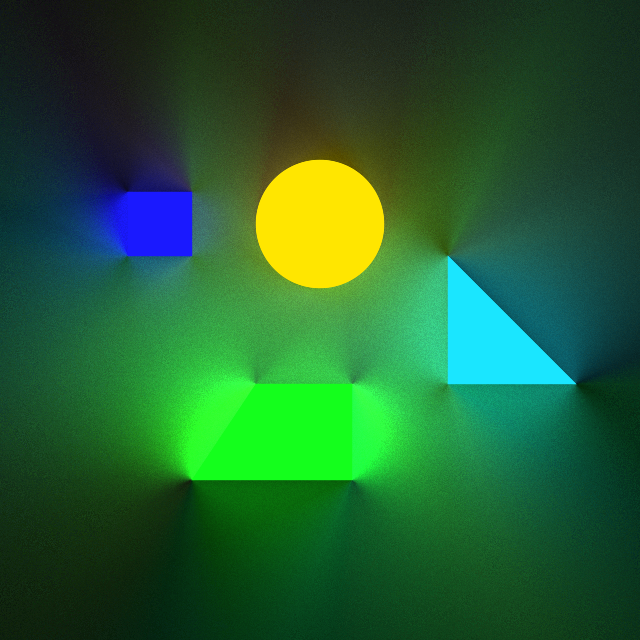
Reproduce this background procedurally as a WebGL 1 fragment shader.

```glsl
precision highp float;
// Four flat glowing shapes light a dark plane: a disc, a square, a triangle
// and a trapezoid. Every point sends a jittered fan of rays and averages the
// light they meet, so soft shadows, colour mixing and grain arise together.

uniform vec2 u_resolution;

const int RAYS = 64;
const float TAU = 6.283185;
const float FAR = 10.0;
const float EXPOSURE = 1.12;
const float GRAIN_CELLS = 768.0;   // grain cells across the canvas
const float GRAIN_STRENGTH = 0.12;
const float CONE_DARK = 0.3;       // facing cosine at which emission begins
const float CONE_FULL = 0.75;      // facing cosine of full emission
const float CONE_REACH = 0.1;      // distance at which the cone opens up
const float GLOW_REACH = 0.05;     // reach of the extra glow at strong edges
const float GLOW_FAR = 0.55;       // share of that glow left far away

const vec3 YELLOW = vec3(1.0, 0.9, 0.0);
const vec3 BLUE = vec3(0.1, 0.1, 1.0);
const vec3 CYAN = vec3(0.1, 0.9, 1.0);
const vec3 GREEN = vec3(0.08, 1.0, 0.11);

const vec2 DISC_CENTER = vec2(0.5, 0.65);
const float DISC_RADIUS = 0.1;

// Corners run counter-clockwise from the lower left
const vec2 SQ_A = vec2(0.2, 0.6);
const vec2 SQ_B = vec2(0.3, 0.6);
const vec2 SQ_C = vec2(0.3, 0.7);
const vec2 SQ_D = vec2(0.2, 0.7);

const vec2 TRI_A = vec2(0.7, 0.4);
const vec2 TRI_B = vec2(0.9, 0.4);
const vec2 TRI_C = vec2(0.8, 0.5);  // midpoint of the slope
const vec2 TRI_D = vec2(0.7, 0.6);

const vec2 TRAP_A = vec2(0.3, 0.25);
const vec2 TRAP_B = vec2(0.55, 0.25);
const vec2 TRAP_C = vec2(0.55, 0.4);
const vec2 TRAP_D = vec2(0.4, 0.4);

// Extra glow of the bottom, right, top and left edges
const vec4 SQ_GLOW = vec4(0.0, 0.0, 0.0, 1.6);
const vec4 TRI_GLOW = vec4(0.0, 0.0, 0.0, 0.2);
const vec4 TRAP_GLOW = vec4(0.0, 1.8, 0.3, 2.0);

float hash(vec2 p) {
  vec3 q = fract(vec3(p.xyx) * 0.1031);
  q += dot(q, q.yzx + 33.33);
  return fract((q.x + q.y) * q.z);
}

vec2 outwardNormal(vec2 a, vec2 b) {
  vec2 e = normalize(b - a);
  return vec2(e.y, -e.x);
}

// Close surfaces shine in a cone about their normal, distant ones evenly
float emission(float facing, float t) {
  return mix(1.0, smoothstep(CONE_DARK, CONE_FULL, facing), exp(-t / CONE_REACH));
}

// Keep the light of the nearest hit along the ray
void castEdge(vec2 o, vec2 dir, vec2 a, vec2 b, vec3 color, float glow,
              inout float nearest, inout vec3 light) {
  vec2 n = outwardNormal(a, b);
  float facing = -dot(dir, n);
  if (facing <= 0.0001) return;
  float t = dot(o - a, n) / facing;
  if (t < 0.0 || t >= nearest) return;
  vec2 e = b - a;
  float s = dot(o + dir * t - a, e) / dot(e, e);
  if (s < 0.0 || s > 1.0) return;
  nearest = t;
  float gain = 1.0 + glow * mix(exp(-t / GLOW_REACH), 1.0, GLOW_FAR);
  light = color * emission(facing, t) * gain;
}

void castQuad(vec2 o, vec2 dir, vec2 a, vec2 b, vec2 c, vec2 d, vec3 color,
              vec4 glow, inout float nearest, inout vec3 light) {
  castEdge(o, dir, a, b, color, glow.x, nearest, light);
  castEdge(o, dir, b, c, color, glow.y, nearest, light);
  castEdge(o, dir, c, d, color, glow.z, nearest, light);
  castEdge(o, dir, d, a, color, glow.w, nearest, light);
}

void castDisc(vec2 o, vec2 dir, inout float nearest, inout vec3 light) {
  vec2 q = o - DISC_CENTER;
  float along = dot(q, dir);
  float disc = along * along - dot(q, q) + DISC_RADIUS * DISC_RADIUS;
  if (disc < 0.0) return;
  float t = -along - sqrt(disc);
  if (t < 0.0 || t >= nearest) return;
  nearest = t;
  light = YELLOW * emission(sqrt(disc) / DISC_RADIUS, t);
}

vec3 gatherLight(vec2 p) {
  vec2 cell = floor(p * GRAIN_CELLS);
  float jitter = hash(cell);
  vec3 total = vec3(0.0);
  for (int i = 0; i < RAYS; i++) {
    float angle = TAU * (float(i) + jitter) / float(RAYS);
    vec2 dir = vec2(cos(angle), sin(angle));
    float nearest = FAR;
    vec3 light = vec3(0.0);
    castDisc(p, dir, nearest, light);
    castQuad(p, dir, SQ_A, SQ_B, SQ_C, SQ_D, BLUE, SQ_GLOW, nearest, light);
    castQuad(p, dir, TRI_A, TRI_B, TRI_C, TRI_D, CYAN, TRI_GLOW, nearest, light);
    castQuad(p, dir, TRAP_A, TRAP_B, TRAP_C, TRAP_D, GREEN, TRAP_GLOW, nearest, light);
    total += light;
  }
  float grain = 1.0 + GRAIN_STRENGTH * (hash(cell + 71.3) - 0.5);
  return EXPOSURE * grain * total / float(RAYS);
}

// Signed distance to a convex quad, as the largest of its half-planes
float quadDistance(vec2 p, vec2 a, vec2 b, vec2 c, vec2 d) {
  float lower = max(dot(p - a, outwardNormal(a, b)), dot(p - b, outwardNormal(b, c)));
  float upper = max(dot(p - c, outwardNormal(c, d)), dot(p - d, outwardNormal(d, a)));
  return max(lower, upper);
}

vec3 fill(vec3 under, vec3 color, float dist, float pixel) {
  return mix(under, color, 1.0 - smoothstep(-0.2 * pixel, 0.8 * pixel, dist));
}

void main() {
  vec2 p = gl_FragCoord.xy / u_resolution;
  float pixel = 1.0 / u_resolution.y;
  vec3 color = min(gatherLight(p), 1.0);
  color = fill(color, YELLOW, length(p - DISC_CENTER) - DISC_RADIUS, pixel);
  color = fill(color, BLUE, quadDistance(p, SQ_A, SQ_B, SQ_C, SQ_D), pixel);
  color = fill(color, CYAN, quadDistance(p, TRI_A, TRI_B, TRI_C, TRI_D), pixel);
  color = fill(color, GREEN, quadDistance(p, TRAP_A, TRAP_B, TRAP_C, TRAP_D), pixel);
  gl_FragColor = vec4(color, 1.0);
}
```
